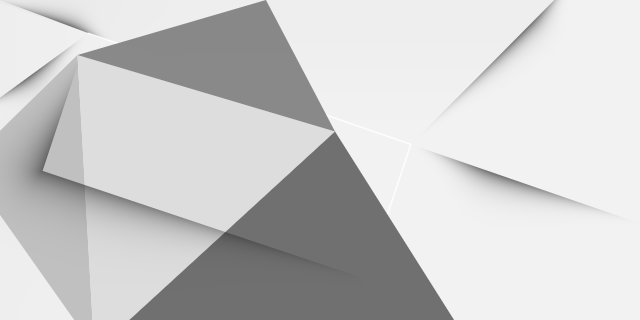
Give the GLSL for this background, as a WebGL 2 fragment shader.

```glsl
#version 300 es
precision highp float;
// Overlapping grey paper facets with lifted edges, soft shadows and bright creases.
uniform vec2 u_resolution;
out vec4 fragColor;

#define PAPER 0.95
#define PALE 0.865
#define SILVER 0.75
#define STEEL 0.525
#define CHARCOAL 0.425
#define FACET_OPACITY 0.975
#define CARD_SHADOW 0.48
#define EDGE_SHADOW 0.55
#define CREASE_WIDTH 0.0026

// Signed distance to the line a-b, positive on its left.
float side(vec2 p, vec2 a, vec2 b) {
    vec2 e = normalize(b - a);
    return e.x * (p.y - a.y) - e.y * (p.x - a.x);
}

// Convex shapes with counter-clockwise corners, positive inside.
float triangle(vec2 p, vec2 a, vec2 b, vec2 c) {
    return min(side(p, a, b), min(side(p, b, c), side(p, c, a)));
}

float quad(vec2 p, vec2 a, vec2 b, vec2 c, vec2 d) {
    return min(min(side(p, a, b), side(p, b, c)),
               min(side(p, c, d), side(p, d, a)));
}

float cover(float dist) {
    return clamp(dist * u_resolution.y + 0.5, 0.0, 1.0);
}

float segmentDistance(vec2 p, vec2 a, vec2 b) {
    vec2 e = b - a;
    return length(p - a - e * clamp(dot(p - a, e) / dot(e, e), 0.0, 1.0));
}

// Shadow to the right of a-b, widest where the sheet lifts at the peak.
float liftedEdge(vec2 p, vec2 a, vec2 b, float peak, float width) {
    vec2 e = b - a;
    float t = dot(p - a, e) / dot(e, e);
    float lift = smoothstep(0.0, peak, t) * (1.0 - smoothstep(peak, 1.0, t));
    float d = -side(p, a, b);
    float falloff = max(d, 0.0) / (width * (0.25 + 0.75 * lift));
    return EDGE_SHADOW * lift * exp(-falloff * 1.6) * cover(d);
}

float crease(vec2 p, vec2 a, vec2 b) {
    float d = segmentDistance(p, a, b) / CREASE_WIDTH;
    return exp(-d * d);
}

void main() {
    vec2 p = gl_FragCoord.xy / u_resolution.y;
    p.x *= 2.0 * u_resolution.y / u_resolution.x;

    // Shared corners of the facets and the card.
    vec2 apex = vec2(0.831, 1.0), hinge = vec2(0.242, 0.828);
    vec2 joint = vec2(1.047, 0.589), foot = vec2(0.404, 0.0);
    vec2 heel = vec2(0.289, 0.0), toe = vec2(1.419, 0.0);
    vec2 cardTop = vec2(0.276, 0.896), cardLeft = vec2(0.133, 0.466);
    vec2 cardLow = vec2(1.143, 0.128), cardRight = vec2(1.284, 0.549);

    // Paper ground, a little darker at the upper middle and lower left.
    float tone = PAPER - 0.015 * (1.0 - smoothstep(0.0, 0.6, p.x));
    float upperSheet = cover(side(p, cardTop, cardRight))
                     * cover(side(p, cardRight, vec2(1.732, 1.0)));
    tone -= 0.018 * upperSheet * smoothstep(0.5, 1.0, p.y);

    // Lifted sheets at the upper left and right.
    tone *= 1.0 - liftedEdge(p, vec2(0.36, 0.865), vec2(-0.04, 1.015), 0.35, 0.03);
    tone *= 1.0 - liftedEdge(p, vec2(-0.06, 0.651), cardTop, 0.45, 0.035);
    tone *= 1.0 - liftedEdge(p, cardRight, vec2(1.8, 1.068), 0.72, 0.035);
    tone *= 1.0 - liftedEdge(p, cardRight, vec2(2.02, 0.295), 0.35, 0.05);

    // Bright creases along the card.
    float glow = max(crease(p, cardTop, cardRight), crease(p, cardRight, cardLow));
    tone = mix(tone, 1.0, 0.9 * glow);

    // Grey facets.
    float silver = quad(p, hinge, vec2(-0.11, 0.484), vec2(0.232, 0.0), heel);
    float pale = quad(p, hinge, heel, foot, joint);
    float steel = triangle(p, apex, hinge, joint);
    float charcoal = triangle(p, joint, foot, toe);
    tone = mix(tone, SILVER, FACET_OPACITY * cover(silver));
    tone = mix(tone, PALE, FACET_OPACITY * cover(pale));
    tone = mix(tone, STEEL, FACET_OPACITY * cover(steel));
    tone = mix(tone, CHARCOAL, FACET_OPACITY * cover(charcoal));

    // Card shadow wraps its lower left corner and tapers along both edges.
    vec2 outside = -vec2(side(p, cardTop, cardLeft), side(p, cardLeft, cardLow));
    float away = length(max(outside, 0.0));
    float along = 1.0 - smoothstep(0.2, 1.14, p.x);
    float rise = 1.0 - smoothstep(0.48, 0.86, p.y);
    float width = mix(0.012, 0.055, along * rise);
    float shadow = CARD_SHADOW * sqrt(along) * rise * exp(-away / width);
    shadow *= cover(max(outside.x, outside.y));
    tone *= 1.0 - shadow;

    fragColor = vec4(vec3(tone), 1.0);
}
```
